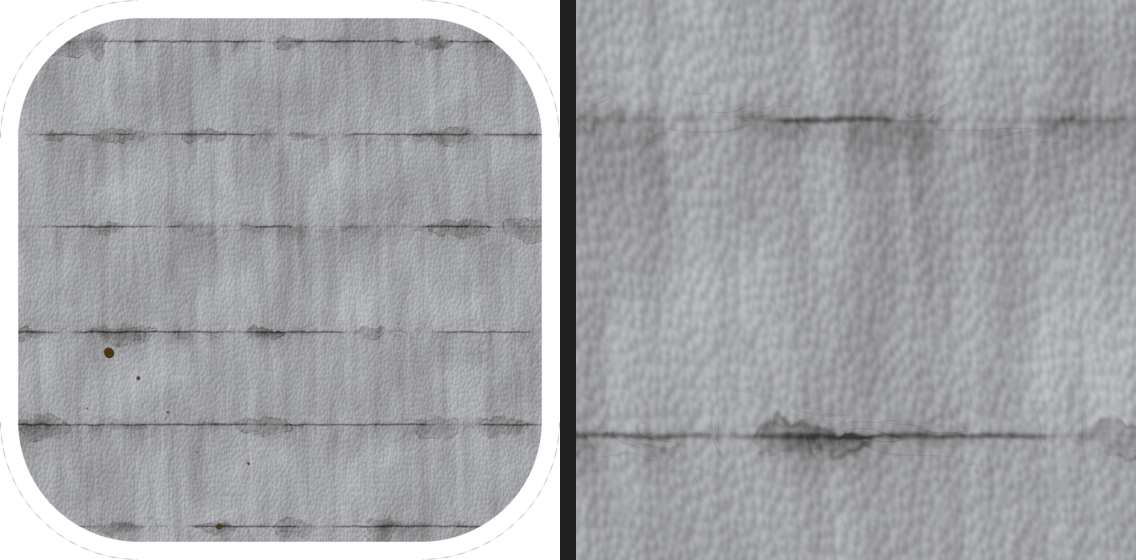
Left, the full canvas; right, a detail of the centre.
Reproduce this texture procedurally as a three.js fragment shader.

```glsl
// Weathered grey concrete in a rounded white frame, crossed by six board seams.
// Layered sines make clouds, streaks and ragged edges; cellular noise makes the grain.
// Each seam is a broken line with soft grime and outlined lens-shaped stains.
varying vec2 vUv;

const float PI = 3.14159265;
const float SEAM_COUNT = 6.0;
const vec3 DARK_GREY = vec3(0.47, 0.47, 0.475);
const vec3 LIGHT_GREY = vec3(0.69, 0.695, 0.71);
const vec3 RUST = vec3(0.29, 0.20, 0.09);
const vec3 FRAME_WHITE = vec3(1.0);
const vec3 HAIRLINE_GREY = vec3(0.78);

vec2 hash2(vec2 p) {
  vec3 q = fract(p.xyx * vec3(0.1031, 0.1030, 0.0973));
  q += dot(q, q.yzx + 33.33);
  return fract((q.xx + q.yz) * q.zy);
}

// Distance to the nearest jittered cell point
float cells(vec2 p) {
  vec2 base = floor(p);
  float nearest = 2.0;
  for (int j = -1; j <= 1; j++) {
    for (int i = -1; i <= 1; i++) {
      vec2 cell = base + vec2(float(i), float(j));
      nearest = min(nearest, length(cell + hash2(cell) - p));
    }
  }
  return nearest;
}

// Warped, rotated sine octaves, roughly -1 to 1
float waves(vec2 p) {
  float sum = 0.0;
  float amp = 0.5;
  for (int i = 0; i < 5; i++) {
    p = mat2(1.36, 1.02, -1.02, 1.36) * p + float(i) * 1.7;
    p += 0.6 * sin(p.yx * 1.3);
    sum += amp * sin(p.x) * sin(p.y);
    amp *= 0.6;
  }
  return sum;
}

float roundedBox(vec2 p, float halfSize, float radius) {
  vec2 q = abs(p) - halfSize + radius;
  return length(max(q, 0.0)) + min(max(q.x, q.y), 0.0) - radius;
}

float softLine(float d, float width) {
  return exp(-d * d / (width * width));
}

// Even spacing bent by a few harmonics
float seamHeight(float k) {
  float a = PI * k / (SEAM_COUNT - 1.0);
  return 0.060 + 0.1732 * k + 0.010 * sin(a) - 0.003 * sin(2.0 * a)
    + 0.002 * sin(3.0 * a) + 0.006 * sin(4.0 * a);
}

// Filled lens with a thin dark rim, deeper below the seam than above
float lensStain(vec2 p, vec2 size, float rimStrength) {
  size.y *= p.y > 0.0 ? 0.55 : 1.0;
  vec2 q = p / size;
  float r = length(q);
  float rimDistance = (r - 1.0) * r / max(length(q / size), 0.001);
  float fill = 1.0 - smoothstep(0.7, 1.05, r);
  return 0.38 * fill + rimStrength * softLine(rimDistance, 0.0017);
}

float seamDarkness(vec2 uv, vec2 ragged, float k) {
  float d = uv.y - seamHeight(k);
  float presence = smoothstep(-0.38, 0.02, waves(vec2(uv.x * 9.0, k * 4.7 + 1.0)));
  float patches = smoothstep(-0.1, 0.5, waves(vec2(uv.x * 17.0, k * 3.1)));
  float dark = softLine(d + 0.15 * ragged.y, 0.0019) * (0.15 + 0.85 * presence);
  dark += 0.55 * patches * exp(-abs(d + ragged.y) / (d > 0.0 ? 0.006 : 0.014));

  float column = floor(uv.x * 7.0);
  for (int j = -1; j <= 1; j++) {
    vec2 id = vec2(column + float(j), k + 11.0);
    vec2 rnd = hash2(id);
    vec2 shape = hash2(id + 37.0);
    vec2 center = vec2((id.x + 0.2 + 0.6 * rnd.x) / 7.0, 0.0);
    vec2 size = vec2(mix(0.018, 0.062, shape.x), mix(0.008, 0.032, shape.y * shape.y));
    float rim = 0.65 * smoothstep(-0.006, 0.004, ragged.x);
    dark += step(0.42, rnd.y) * lensStain(vec2(uv.x, d) - center + ragged, size, rim);
  }
  return dark;
}

// Rust specks, shrinking with index
float rustSpecks(vec2 uv, vec2 ragged) {
  float cover = 0.0;
  for (int n = 0; n < 7; n++) {
    float i = float(n);
    vec2 turn = fract(vec2(0.22 + 0.577 * i, 0.97 + 0.06 * i + 0.37 * i * (i - 1.0)));
    vec2 center = vec2(0.12, 0.05) + vec2(0.34, 0.33) * turn;
    float d = length(uv - center + 0.2 * ragged) - 0.0095 / (1.0 + 0.8 * i);
    cover = max(cover, (1.0 - smoothstep(-0.0015, 0.0015, d)) / (1.0 + 0.12 * i));
  }
  return cover;
}

void main() {
  vec2 centered = vUv - 0.5;
  vec2 ragged = 0.009 * vec2(waves(vUv * 45.0), waves(vUv * 45.0 + 7.0));

  // Concrete: clouds, vertical streaks, embossed grain and a faint weave
  float tone = 0.75 + 0.28 * waves(vUv * vec2(14.0, 9.0));
  tone += 0.22 * waves(vUv * vec2(65.0, 8.0) + 3.0);
  vec2 grainPoint = vUv * vec2(190.0, 125.0);
  tone += 0.42 * (cells(grainPoint) - cells(grainPoint + vec2(0.45, -0.35)));
  tone += 0.05 * sin(vUv.x * 800.0 + vUv.y * 240.0) * sin(vUv.y * 720.0);

  // Seams, with drips below and fine wrinkles around them
  float drip = smoothstep(0.0, 0.55, waves(vUv * vec2(38.0, 5.0) + 9.0));
  float wrinkle = softLine(waves(vUv * vec2(24.0, 30.0) + 5.0), 0.045);
  for (int n = 0; n < 6; n++) {
    float k = float(n);
    float d = vUv.y - seamHeight(k);
    tone -= seamDarkness(vUv, ragged, k);
    tone -= 0.32 * drip * exp(-abs(d) / 0.045) * (1.0 - smoothstep(-0.008, 0.0, d));
    tone -= 0.30 * wrinkle * exp(-abs(d) / 0.02);
  }
  vec3 color = mix(DARK_GREY, LIGHT_GREY, clamp(tone, -1.1, 1.25));
  color = mix(color, RUST, rustSpecks(vUv, ragged));

  // Rounded frame and dashed hairline around its outer corners
  color = mix(color, FRAME_WHITE, smoothstep(-0.0015, 0.0015, roundedBox(centered, 0.4675, 0.215)));
  vec2 corner = abs(centered) - 0.253;
  float dash = 0.6 + 0.4 * sin(atan(corner.y, corner.x) * 60.0);
  float hairline = softLine(roundedBox(centered, 0.499, 0.246), 0.0011);
  color = mix(color, HAIRLINE_GREY, hairline * dash * step(0.0, min(corner.x, corner.y)));
  gl_FragColor = vec4(color, 1.0);
}
```
